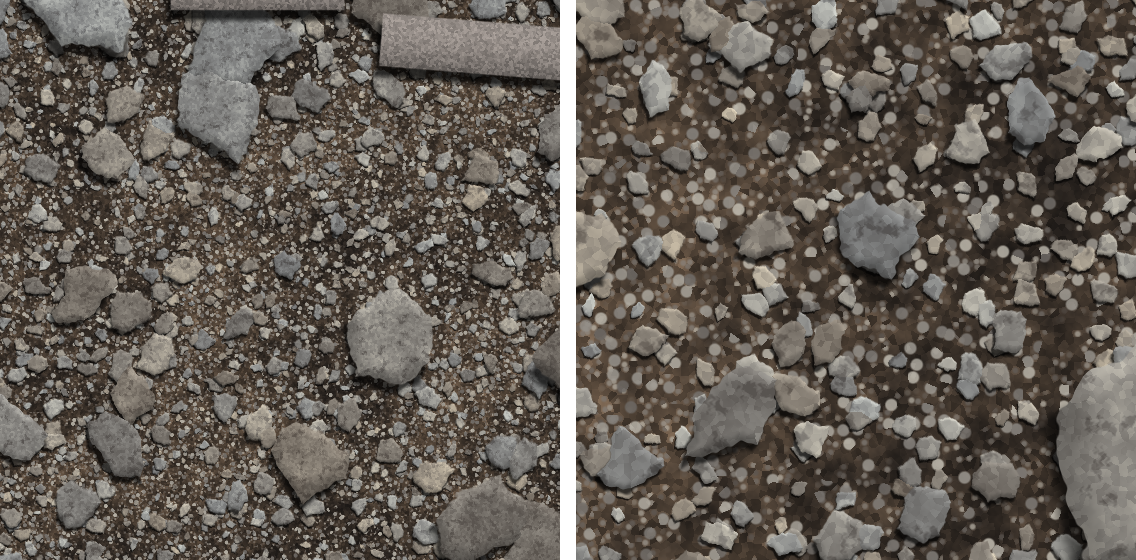
Left: the whole. Right: its middle third, enlarged.
Reproduce this texture procedurally as a WebGL 1 fragment shader.

```glsl
precision highp float;
// Stony ground: angular grey rocks and gravel on dark gritty soil, with concrete pipes.
uniform vec2 u_resolution;

#define BIG_CELLS 4.6
#define BIG_COVER 0.68
#define SMALL_COVER 0.5
#define EDGE_ROUGHNESS 0.045
#define SHADOW_DEPTH 0.68
#define LIGHT vec2(0.35, 0.937)
#define SOIL_DARK vec3(0.15, 0.13, 0.115)
#define SOIL_BROWN vec3(0.35, 0.29, 0.235)
#define STONE_DARK vec3(0.35, 0.33, 0.315)
#define STONE_GREY vec3(0.54, 0.525, 0.505)
#define STONE_PALE vec3(0.79, 0.77, 0.72)
#define CONCRETE vec3(0.56, 0.53, 0.51)

float hash(vec2 p) {
  vec3 v = fract(p.xyx * 0.1031);
  v += dot(v, v.yzx + 33.33);
  return fract((v.x + v.y) * v.z);
}

vec2 hash2(vec2 p) { return vec2(hash(p), hash(p + 57.3)); }

mat2 turn(float angle) {
  float c = cos(angle), s = sin(angle);
  return mat2(c, s, -s, c);
}

// Coverage of a shape from its signed distance
float inside(float d, float soft) { return 1.0 - smoothstep(-soft, soft, d); }

// Layered, bent sines, roughly -1 to 1
float layeredSines(vec2 p) {
  float sum = 0.0, weight = 0.5;
  for (int i = 0; i < 5; i++) {
    p = mat2(0.8, 0.6, -0.6, 0.8) * p + 1.3;
    sum += weight * sin(p.x + 1.7 * sin(0.8 * p.y + float(i)));
    p *= 1.93;
    weight *= 0.62;
  }
  return sum;
}

// Cellular noise: distance to the nearest grain, and its random tone
vec2 cellular(vec2 p) {
  vec2 nearest = vec2(9.0, 0.0);
  for (int y = -1; y <= 1; y++)
    for (int x = -1; x <= 1; x++) {
      vec2 cell = floor(p) + vec2(x, y);
      float reach = length(p - cell - hash2(cell));
      if (reach < nearest.x) nearest = vec2(reach, hash(cell + 19.7));
    }
  return nearest;
}

// Convex random polygon: signed distance, and how far its nearest side faces the light
vec2 polygon(vec2 q, float seed, vec2 light) {
  vec2 side = vec2(-9.0, 0.0);
  for (int k = 0; k < 7; k++) {
    vec2 h = hash2(vec2(float(k) * 3.1, seed * 91.0));
    float angle = 6.2832 * (float(k) + 0.7 * h.x) / 7.0;
    vec2 normal = vec2(cos(angle), sin(angle));
    float d = dot(q, normal) - mix(0.65, 1.1, h.y);
    if (d > side.x) side = vec2(d, dot(normal, light));
  }
  return side;
}

vec3 stoneColour(float tone) {
  vec3 base = mix(STONE_DARK, STONE_GREY, clamp(tone * 2.0, 0.0, 1.0));
  return mix(base, STONE_PALE, clamp(tone * 2.0 - 1.0, 0.0, 1.0));
}

// One layer of scattered stones with their shadows
vec3 addStones(vec3 ground, vec2 p, float cells, float cover, float grain, float px) {
  vec2 grid = p * cells;
  grid += EDGE_ROUGHNESS * vec2(layeredSines(grid * 6.0), layeredSines(grid * 6.0 + 40.0));
  vec2 stone = vec2(9.0, 0.0);
  float shadow = 9.0, tone = 0.0;
  for (int y = -1; y <= 1; y++)
    for (int x = -1; x <= 1; x++) {
      vec2 cell = floor(grid) + vec2(x, y), key = cell + cells * 7.0;
      float id = hash(key);
      vec2 look = hash2(key + 23.0);
      mat2 spin = turn(6.2832 * look.y);
      vec2 q = spin * (grid - cell - hash2(key + 11.0)) / mix(0.24, 0.52, look.x);
      if (id > cover || length(q) > 2.2) continue;
      vec2 light = spin * LIGHT, stretch = vec2(1.0, mix(1.0, 1.7, hash(key + 5.0)));
      vec2 side = polygon(q * stretch, id, light);
      shadow = min(shadow, polygon((q + 0.2 * light) * stretch, id, light).x);
      if (side.x < stone.x) {
        stone = side;
        tone = hash(key + 31.0);
      }
    }
  ground *= 1.0 - SHADOW_DEPTH * inside(shadow, 0.09);
  float bevel = smoothstep(-0.32, 0.0, stone.x);
  vec3 colour = stoneColour(0.22 + 0.42 * tone + grain);
  colour *= mix(vec3(1.04, 1.0, 0.94), vec3(0.96, 1.0, 1.04), fract(tone * 7.0));
  colour *= 1.0 + bevel * (0.27 * stone.y - 0.06);
  return mix(ground, colour, inside(stone.x, 2.5 * px * cells));
}

// Concrete pipe seen from the side
vec3 addPipe(vec3 ground, vec2 q, vec2 extent, float grain, float px) {
  vec2 edge = abs(q) - extent, shadow = abs(q + 0.02 * LIGHT) - extent;
  ground *= 1.0 - 0.75 * inside(max(shadow.x, shadow.y), 0.008);
  float rise = q.y / extent.y;
  vec3 colour = CONCRETE * (1.0 + 0.16 * rise - 0.12 * rise * rise + 0.3 * grain);
  return mix(ground, colour, inside(max(edge.x, edge.y), px));
}

void main() {
  float px = 1.0 / min(u_resolution.x, u_resolution.y);
  vec2 p = gl_FragCoord.xy * px;
  // Soil with two sizes of grit
  float patches = layeredSines(p * 11.0), crumbs = layeredSines(p * 95.0);
  vec2 fine = cellular(p * 230.0), coarse = cellular(p * 105.0);
  vec3 colour = mix(SOIL_DARK, SOIL_BROWN, clamp(0.56 + 0.4 * patches + 0.32 * crumbs, 0.0, 1.2));
  colour *= 0.72 + 0.6 * fine.y;
  float grit = inside(fine.x - 0.4, 0.2) * smoothstep(0.62, 0.85, fine.y + 0.12 * patches);
  colour = mix(colour, stoneColour(fract(fine.y * 13.0)), 0.65 * grit);
  grit = inside(coarse.x - 0.38, 0.08) * step(0.68, coarse.y + 0.1 * patches);
  colour = mix(colour, stoneColour(0.2 + 0.75 * fract(coarse.y * 17.0)), 0.85 * grit);
  // Mottled rock surface with dark lichen pits
  float pits = smoothstep(0.4, 0.85, layeredSines(p * 130.0 + 7.0));
  float grain = 0.14 * layeredSines(p * 42.0) + 0.24 * (fine.y - 0.5) + 0.07 * crumbs - 0.3 * pits;
  // Stones from pebbles up to rocks, each layer twice as large or more
  float cells = 52.0;
  for (int i = 0; i < 3; i++) {
    colour = addStones(colour, p, cells, SMALL_COVER, grain + 0.15 - 0.04 * float(i), px);
    cells *= 0.5;
  }
  colour = addStones(colour, p, BIG_CELLS, BIG_COVER, grain, px);
  // Pipes along the top
  colour = addPipe(colour, p - vec2(0.46, 1.02), vec2(0.155, 0.038), fine.y - 0.5, px);
  colour = addPipe(colour, turn(0.08) * (p - vec2(0.87, 0.914)), vec2(0.19, 0.047), fine.y - 0.5, px);
  gl_FragColor = vec4(colour, 1.0);
}
```
